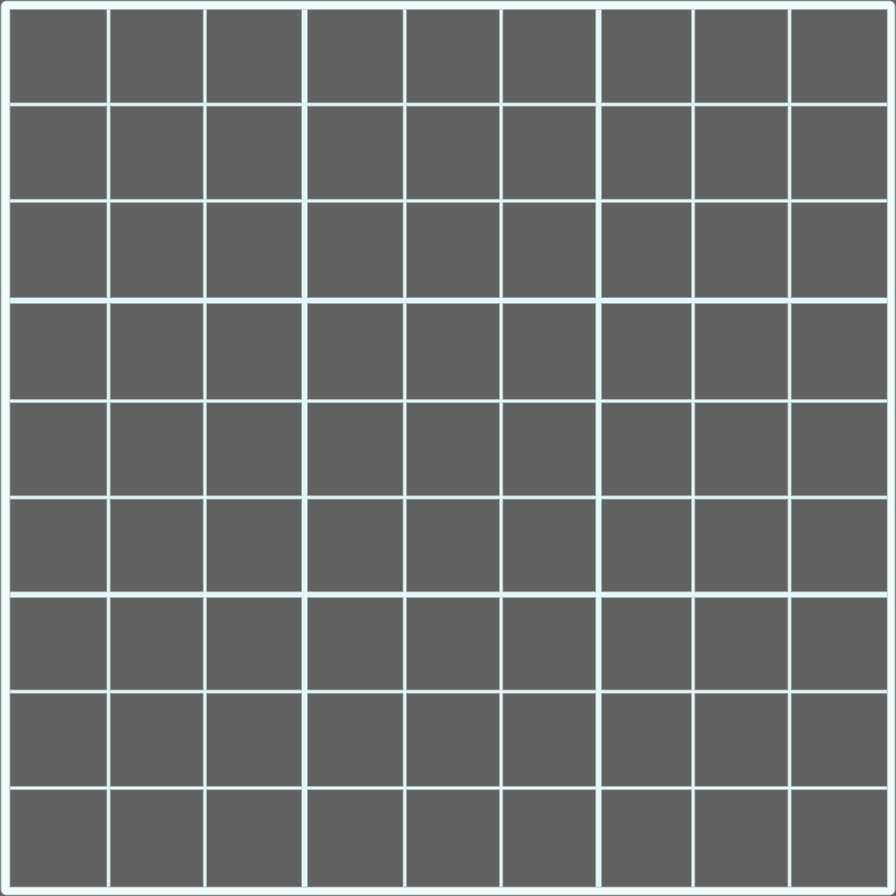
Reproduce this pattern procedurally as a three.js fragment shader.

```glsl
// Draws a nine by nine grid of grey cells, ruled in blocks of three inside a pale rounded frame.

varying vec2 vUv;

const vec3 CELL_COLOR = vec3(0.38);
const vec3 LINE_COLOR = vec3(0.895, 0.97, 0.975);
const vec3 FRAME_COLOR = vec3(0.94, 0.99, 0.995);

const float EDGE_SOFTNESS = 1.0 / 512.0;
const float BLOCK_PITCH = 0.3282;
const float CELL_PITCH = 0.1076;
const float THIN_WIDTH = 0.0038;
const float THICK_WIDTH = 0.0065;

// Smooth coverage of a shape from its signed distance
float coverage(float dist) {
  return clamp(0.5 - dist / EDGE_SOFTNESS, 0.0, 1.0);
}

float lineDistance(float coord, float center, float width) {
  return abs(coord - center) - 0.5 * width;
}

float boxDistance(vec2 p, vec2 low, vec2 high, float radius) {
  vec2 q = abs(p - 0.5 * (low + high)) - 0.5 * (high - low) + radius;
  return length(max(q, 0.0)) + min(max(q.x, q.y), 0.0) - radius;
}

// Rules along one axis; cellOffsets sets the first thin rule in each block
float ruleDistance(float coord, float origin, vec3 cellOffsets) {
  float dist = 1.0;
  for (int block = 0; block < 3; block++) {
    float start = origin + float(block) * BLOCK_PITCH;
    if (block > 0) {
      dist = min(dist, lineDistance(coord, start, THICK_WIDTH));
    }
    for (int rule = 0; rule < 2; rule++) {
      float center = start + cellOffsets[block] + float(rule) * CELL_PITCH;
      dist = min(dist, lineDistance(coord, center, THIN_WIDTH));
    }
  }
  return dist;
}

void main() {
  // Slightly uneven rules across and up
  float columns = ruleDistance(vUv.x, 0.0117, vec3(0.1094, 0.1118, 0.1055));
  float rows = ruleDistance(vUv.y, 0.0081, vec3(0.1124, 0.1085, 0.1113));
  float rules = max(coverage(columns), coverage(rows));

  // Frame between a rounded outer edge and a square inner edge
  float outer = boxDistance(vUv, vec2(0.0011), vec2(0.9989), 0.006);
  float inner = boxDistance(vUv, vec2(0.0111, 0.0100), vec2(0.9902, 0.9894), 0.0);
  float frame = coverage(outer) * (1.0 - coverage(inner));

  vec3 color = mix(CELL_COLOR, LINE_COLOR, rules * coverage(inner));
  color = mix(color, FRAME_COLOR, frame);
  gl_FragColor = vec4(color, 1.0);
}
```
